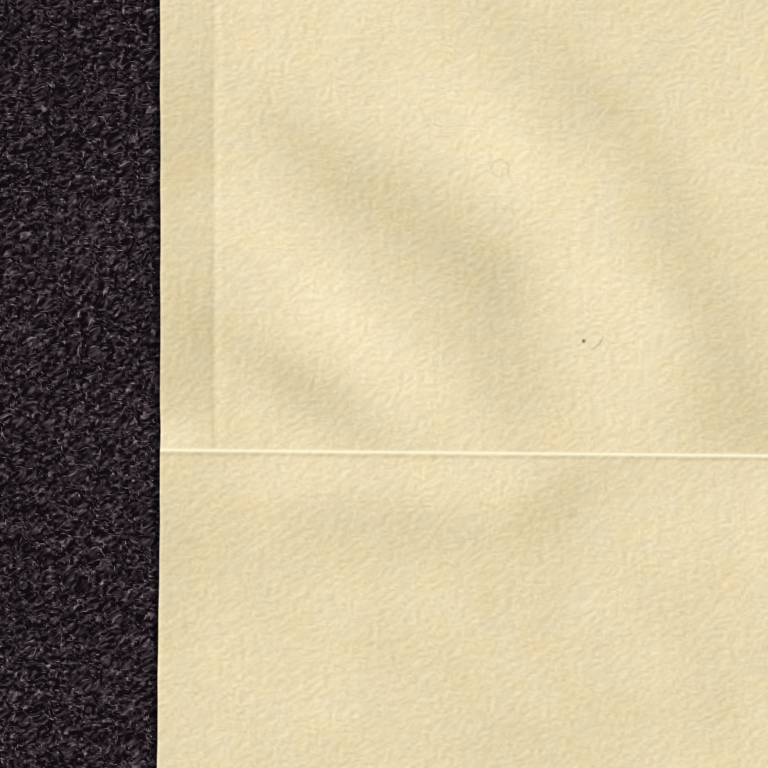
This texture is drawn by a WebGL 2 fragment shader. Its source:

```glsl
#version 300 es
precision highp float;

uniform vec2 u_resolution;
out vec4 fragColor;

float hash(vec2 p) {
    return fract(sin(dot(p, vec2(127.1, 311.7))) * 43758.5453);
}

float noise(vec2 p) {
    vec2 i = floor(p), f = fract(p);
    f = f * f * (3.0 - 2.0 * f);
    return mix(mix(hash(i), hash(i + vec2(1, 0)), f.x),
               mix(hash(i + vec2(0, 1)), hash(i + vec2(1, 1)), f.x), f.y);
}

float fbm(vec2 p) {
    float sum = 0.0, amp = 0.5;
    for (int i = 0; i < 4; i++) {
        sum += amp * noise(p);
        p = mat2(1.6, 1.2, -1.2, 1.6) * p + 7.3;
        amp *= 0.5;
    }
    return sum;
}

// Soft elliptical patch, its long axis turned by an angle
float patchAt(vec2 p, vec2 center, vec2 radius, float angle) {
    vec2 d = p - center;
    float c = cos(angle), s = sin(angle);
    d = vec2(c * d.x + s * d.y, c * d.y - s * d.x) / radius;
    return exp(-dot(d, d));
}

// Pebbled black backing with small glints
vec3 backing(vec2 p) {
    vec2 q = p * vec2(190.0, 220.0) + 1.5 * noise(p * 70.0);
    float relief = noise(q) - noise(q + vec2(0.5, -0.7));
    float pebble = 0.5 * noise(q * 1.1 + 31.0) + 0.5 * noise(q * 1.9);
    float light = 0.03 + 0.38 * pebble * pebble + 0.16 * relief;
    light += 0.22 * smoothstep(0.72, 0.95, noise(q * 1.3 + 90.0));
    light += 0.03 * (fbm(p * 9.0) - 0.5);
    return max(light, 0.05) * vec3(1.04, 0.93, 1.0) + vec3(0.012, 0.0, 0.008);
}

// Broad undulations of the sheet above the fold
float upperShade(vec2 p) {
    float s = 0.0;
    s -= 0.055 * patchAt(p, vec2(0.44, 0.77), vec2(0.14, 0.055), -0.65);
    s -= 0.060 * patchAt(p, vec2(0.62, 0.66), vec2(0.13, 0.065), -0.75);
    s -= 0.065 * patchAt(p, vec2(0.40, 0.49), vec2(0.13, 0.038), -0.62);
    s -= 0.055 * patchAt(p, vec2(0.92, 0.62), vec2(0.20, 0.055), -1.15);
    s -= 0.040 * patchAt(p, vec2(0.74, 0.91), vec2(0.14, 0.060), -0.80);
    s -= 0.045 * patchAt(p, vec2(0.66, 0.49), vec2(0.10, 0.060), -1.20);
    s -= 0.035 * patchAt(p, vec2(0.95, 0.46), vec2(0.10, 0.060), -0.50);
    s += 0.030 * patchAt(p, vec2(0.66, 0.80), vec2(0.20, 0.050), -0.80);
    s += 0.030 * patchAt(p, vec2(0.43, 0.60), vec2(0.16, 0.045), -0.75);
    s += 0.020 * patchAt(p, vec2(0.78, 0.58), vec2(0.12, 0.060), -0.80);
    // Narrow flap left of the vertical crease
    float flap = 1.0 - smoothstep(0.274, 0.281, p.x);
    s -= flap * (0.020 + 0.035 * patchAt(p, vec2(0.25, 0.83), vec2(0.10, 0.12), 0.0));
    s -= flap * 0.045 * patchAt(p, vec2(0.25, 0.55), vec2(0.10, 0.10), 0.0);
    s += flap * 0.050 * patchAt(p, vec2(0.23, 0.43), vec2(0.06, 0.025), 0.0);
    s -= 0.025 * exp(-pow((p.x - 0.277) / 0.003, 2.0));
    return s + 0.014 * exp(-pow((p.x - 0.285) / 0.004, 2.0));
}

float lowerShade(vec2 p) {
    float s = -0.012;
    s -= 0.045 * patchAt(p, vec2(0.73, 0.35), vec2(0.075, 0.035), 0.5);
    s -= 0.030 * patchAt(p, vec2(0.52, 0.31), vec2(0.16, 0.040), -0.1);
    s -= 0.030 * patchAt(p, vec2(0.21, 0.30), vec2(0.07, 0.15), 0.0);
    s -= 0.020 * patchAt(p, vec2(0.75, 0.06), vec2(0.18, 0.040), 0.1);
    s += 0.022 * patchAt(p, vec2(0.45, 0.38), vec2(0.20, 0.030), 0.0);
    return s + 0.018 * patchAt(p, vec2(0.92, 0.33), vec2(0.12, 0.060), 0.3);
}

void main() {
    vec2 p = gl_FragCoord.xy / u_resolution;
    float px = 1.0 / u_resolution.y;
    float edgeX = 0.2085 - 0.004 * (1.0 - smoothstep(0.0, 0.43, p.y)) + 0.001 * (noise(vec2(p.y * 25.0, 3.0)) - 0.5);
    float foldY = 0.4142 - 0.0095 * (p.x - 0.208);
    float above = smoothstep(-px, px, p.y - foldY);

    // Paper with soft mottling and fibrous grain
    float shade = mix(lowerShade(p), upperShade(p), above);
    shade += 0.045 * (fbm(p * 14.0) - 0.47);
    vec2 g = p * vec2(170.0, 215.0) + 2.0 * noise(p * 45.0);
    shade += 0.050 * (noise(g) - noise(g + vec2(0.6, -0.6)));
    shade += 0.035 * (noise(g * 1.7 + 40.0) - 0.5);
    vec3 paper = vec3(0.918, 0.858, 0.705) + shade * vec3(1.0, 1.0, 1.05);
    paper += vec3(0.012, -0.002, -0.022) * (fbm(p * 38.0 + 5.0) - 0.47) * 2.0;

    // Faint ring, smudges, speck and curved fibre
    float ring = abs(length(p - vec2(0.651, 0.781)) - 0.011);
    paper -= 0.045 * exp(-pow(ring / 0.002, 2.0));
    paper -= 0.050 * patchAt(p, vec2(0.661, 0.727), vec2(0.010, 0.003), -0.2);
    paper -= 0.070 * patchAt(p, vec2(0.744, 0.329), vec2(0.009, 0.003), 0.2);
    paper -= 0.450 * patchAt(p, vec2(0.760, 0.556), vec2(0.0022), 0.0);
    vec2 c = p - vec2(0.765, 0.565);
    float fibre = exp(-pow((length(c) - 0.020) / 0.0013, 2.0));
    paper -= 0.090 * fibre * smoothstep(0.0, 0.008, c.x) * smoothstep(0.0, 0.008, -c.y);

    // Bright fold with a thin shadow beneath
    float d = p.y - foldY;
    paper -= 0.055 * exp(-pow((d + 0.005) / 0.0025, 2.0));
    paper = mix(paper, vec3(1.0, 0.975, 0.85), 0.9 * exp(-pow(d / 0.0022, 2.0)));

    // Lit paper lip and the shadow it casts on the backing
    float side = p.x - edgeX;
    paper += 0.050 * exp(-pow((side - 0.002) / 0.002, 2.0));
    vec3 dark = backing(p) * mix(0.45, 1.0, smoothstep(0.0, 0.012, -side));
    vec3 color = mix(dark, paper, smoothstep(-px, px, side));
    fragColor = vec4(clamp(color, 0.0, 1.0), 1.0);
}
```
